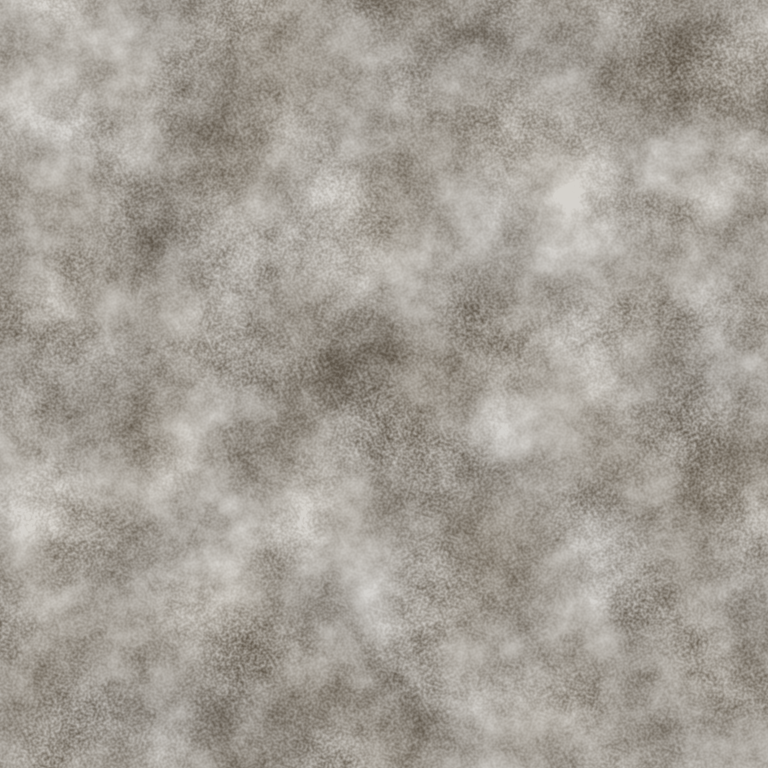
This texture is drawn by a WebGL 1 fragment shader. Its source:

```glsl
precision highp float;

uniform vec2 u_resolution;

// Unit gradient at a lattice point
vec2 latticeGradient(vec2 cell) {
  vec3 h = fract(cell.xyx * vec3(0.1031, 0.1030, 0.0973));
  h += dot(h, h.yzx + 33.33);
  float angle = 6.28318 * fract((h.x + h.y) * h.z);
  return vec2(cos(angle), sin(angle));
}

float gradientNoise(vec2 p) {
  vec2 cell = floor(p);
  vec2 f = p - cell;
  vec2 ease = f * f * f * (f * (f * 6.0 - 15.0) + 10.0);
  vec2 right = vec2(1.0, 0.0);
  vec2 up = vec2(0.0, 1.0);
  float a = dot(latticeGradient(cell), f);
  float b = dot(latticeGradient(cell + right), f - right);
  float c = dot(latticeGradient(cell + up), f - up);
  float d = dot(latticeGradient(cell + 1.0), f - 1.0);
  return mix(mix(a, b, ease.x), mix(c, d, ease.x), ease.y);
}

// Soft mottling: rotated octaves from broad clouds to small flecks
float clouds(vec2 p) {
  mat2 turn = mat2(0.8, 0.6, -0.6, 0.8);
  float sum = 0.0;
  float amplitude = 0.43;
  for (int i = 0; i < 6; i++) {
    sum += amplitude * gradientNoise(p);
    p = turn * p * 1.9 + vec2(17.3, 41.7);
    amplitude *= 0.92 - 0.1 * float(i);
  }
  return sum;
}

// Fine sandy grain at two close scales
float grain(vec2 p) {
  mat2 tilt = mat2(0.89, 0.45, -0.45, 0.89);
  return 0.55 * gradientNoise(tilt * p * 160.0 + 50.0)
       + 1.0 * gradientNoise(p * tilt * 265.0 + 90.0);
}

void main() {
  vec2 uv = gl_FragCoord.xy / min(u_resolution.x, u_resolution.y);
  float tone = 0.55 + 1.13 * clouds(uv * 4.8 + 60.0);

  // Grain gathers in patches and in the darker areas
  float patches = smoothstep(-0.2, 0.45, gradientNoise(uv * 8.0 + 120.0));
  float shade = 1.0 - smoothstep(0.25, 0.85, tone);
  tone += grain(uv) * (0.13 + 0.2 * patches + 0.26 * shade);

  // Warm grey ramp with a faint drift in warmth
  vec3 darkTaupe = vec3(0.455, 0.423, 0.378);
  vec3 paleStone = vec3(0.80, 0.787, 0.765);
  vec3 color = mix(darkTaupe, paleStone, clamp(tone, -0.2, 1.1));
  color += vec3(0.008, 0.002, -0.008) * gradientNoise(uv * 7.0 + 200.0);

  gl_FragColor = vec4(color, 1.0);
}
```
